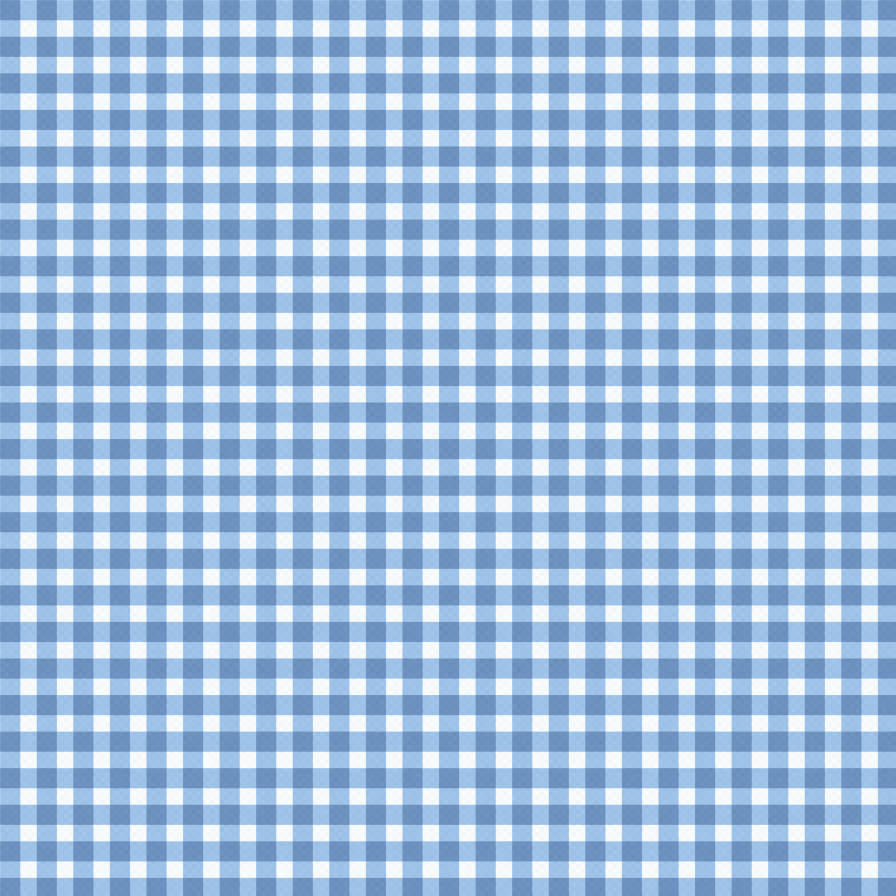
Write a Shadertoy shader that draws this pattern.

```glsl
// Blue and white gingham cloth with a faint woven thread grain

float hash(vec2 p) {
    return fract(sin(dot(p, vec2(127.1, 311.7))) * 43758.5453);
}

// Coverage of the dyed bands on each axis, one band per unit
vec2 bands(vec2 p, float pixel) {
    vec2 edge = abs(fract(p - 0.28 + 0.5) - 0.5) - 0.275;
    return 1.0 - smoothstep(-0.7 * pixel, 0.7 * pixel, edge);
}

void mainImage(out vec4 fragColor, in vec2 fragCoord) {
    // 24.5 repeats each way, counted from the upper left
    vec2 uv = fragCoord / iResolution.xy;
    vec2 p = vec2(uv.x, 1.0 - uv.y) * 24.5;
    float pixel = 24.5 / iResolution.y;

    vec3 white = vec3(0.965, 0.98, 0.98);
    vec3 light = vec3(0.622, 0.76, 0.91);
    vec3 dark = vec3(0.43, 0.57, 0.75);

    // Crossing bands: none is white, one is light, two are dark
    vec2 dye = bands(p, pixel);
    vec3 color = mix(mix(white, light, dye.x), mix(light, dark, dye.x), dye.y);

    // Over-under threads, faded out where they become too fine to resolve
    vec2 thread = p * 8.0;
    float weave = sin(3.14159 * thread.x) * sin(3.14159 * thread.y);
    float grain = hash(floor(thread)) - 0.5;
    float visible = 1.0 - smoothstep(0.3, 0.9, pixel * 8.0 * 0.5);
    color += (0.012 * weave + 0.012 * grain) * visible;

    fragColor = vec4(clamp(color, 0.0, 1.0), 1.0);
}
```
